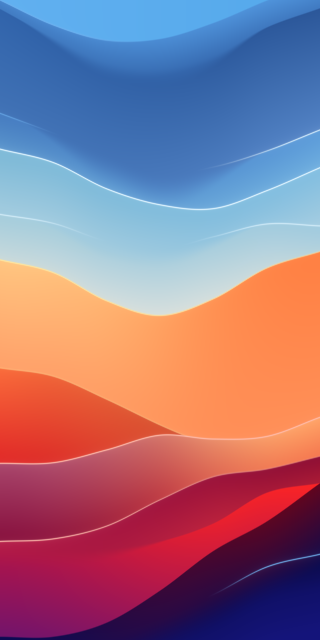
This background is drawn by a WebGL 1 fragment shader. Its source:

```glsl
precision highp float;
// Layered wavy hills: blue sky bands over orange, crimson and navy sheets.
// Each sheet hangs below a smooth spline ridge, is filled with a four-corner
// gradient, and is painted back to front with a thin glowing rim.

uniform vec2 u_resolution;

const vec3 WHITE_RIM = vec3(0.88, 0.96, 1.0);
const vec3 BLUE_RIM = vec3(0.45, 0.72, 0.96);
const vec3 GOLD_RIM = vec3(1.0, 0.90, 0.62);
const vec3 PINK_RIM = vec3(1.0, 0.74, 0.68);

// Catmull-Rom weight of a knot at signed distance s
float knot(float s) {
  s = abs(s);
  if (s < 1.0) return (1.5 * s - 2.5) * s * s + 1.0;
  if (s < 2.0) return ((2.5 - 0.5 * s) * s - 4.0) * s + 2.0;
  return 0.0;
}

// Depth of a ridge through seven evenly spaced knots, x in 0..1
float ridge(float x, vec4 a, vec3 b) {
  float t = x * 6.0;
  float depth = (2.0 * a.x - a.y) * knot(t + 1.0) + (2.0 * b.z - b.y) * knot(t - 7.0);
  depth += dot(a, vec4(knot(t), knot(t - 1.0), knot(t - 2.0), knot(t - 3.0)));
  return depth + dot(b, vec3(knot(t - 4.0), knot(t - 5.0), knot(t - 6.0)));
}

// Gradient between four corners: top left, top right, bottom left, bottom right
vec3 sheet(float x, float t, vec3 tl, vec3 tr, vec3 bl, vec3 br) {
  return mix(mix(tl, tr, x), mix(bl, br, x), clamp(t, 0.0, 1.0));
}

// Lay a fill below the ridge (d > 0); feather softens its upper edge
vec3 paint(vec3 base, float d, vec3 fill, float feather) {
  float px = 1.0 / u_resolution.y;
  return mix(base, fill, smoothstep(-px, px + feather, d));
}

// Thin bright line with a faint halo along the ridge
vec3 rim(vec3 base, float d, vec3 tint, float strength) {
  float width = max(0.0013, 0.6 / u_resolution.y);
  float line = exp(-d * d / (width * width));
  float halo = 0.12 * exp(-abs(d) / 0.006);
  return mix(base, tint, clamp(strength * (line + halo), 0.0, 1.0));
}

void main() {
  vec2 uv = gl_FragCoord.xy / u_resolution;
  float x = uv.x;
  float y = 1.0 - uv.y;
  float across = smoothstep(0.0, 1.0, x);
  float middle = smoothstep(0.05, 0.35, x) * (1.0 - smoothstep(0.55, 0.85, x));
  float d;
  vec3 fill;

  // Open sky
  vec3 col = mix(vec3(0.38, 0.69, 0.94), vec3(0.33, 0.66, 0.92), x);

  // Upper blue bands
  d = y - ridge(x, vec4(0.0, 0.039, 0.063, 0.061), vec3(0.036, 0.001, -0.03));
  fill = sheet(x, d / 0.06, vec3(0.27, 0.51, 0.79), vec3(0.32, 0.59, 0.87),
               vec3(0.20, 0.39, 0.66), vec3(0.22, 0.43, 0.71));
  col = rim(paint(col, d, fill, 0.0), d, BLUE_RIM, 0.6 * (1.0 - smoothstep(0.2, 0.5, x)));

  d = y - ridge(x, vec4(0.014, 0.059, 0.097, 0.107), vec3(0.087, 0.043, 0.013));
  fill = sheet(x, d / 0.2, vec3(0.19, 0.39, 0.67), vec3(0.17, 0.34, 0.60),
               vec3(0.27, 0.46, 0.72), vec3(0.33, 0.52, 0.78));
  col = paint(col, d, fill, 0.03 * middle);

  d = y - ridge(x, vec4(0.177, 0.208, 0.241, 0.272), vec3(0.261, 0.236, 0.203));
  fill = sheet(x, d / 0.08, vec3(0.27, 0.48, 0.75), vec3(0.35, 0.60, 0.85),
               vec3(0.38, 0.62, 0.82), vec3(0.46, 0.71, 0.88));
  col = paint(col, d, fill, 0.05 * middle);
  col = rim(col, d, BLUE_RIM, 0.5 * (1.0 - smoothstep(0.0, 0.2, x)));
  col = rim(col, d, WHITE_RIM, 0.7 * smoothstep(0.6, 0.95, x));

  // Pale blue bands
  d = y - ridge(x, vec4(0.233, 0.254, 0.295, 0.320), vec3(0.326, 0.298, 0.262));
  fill = sheet(x, d / 0.09, vec3(0.48, 0.72, 0.84), vec3(0.50, 0.74, 0.88),
               vec3(0.62, 0.79, 0.87), vec3(0.64, 0.80, 0.88));
  col = rim(paint(col, d, fill, 0.0), d, WHITE_RIM, 0.8);

  d = y - ridge(x, vec4(0.335, 0.349, 0.377, 0.389), vec3(0.370, 0.350, 0.353));
  fill = sheet(x, d / 0.11, vec3(0.64, 0.80, 0.86), vec3(0.62, 0.79, 0.87),
               vec3(0.86, 0.88, 0.87), vec3(0.85, 0.88, 0.87));
  col = rim(paint(col, d, fill, 0.03 * middle), d, WHITE_RIM, 0.6 * (1.0 - middle));

  // Orange dune and the red slope in front of it
  d = y - ridge(x, vec4(0.406, 0.426, 0.470, 0.493), vec3(0.467, 0.419, 0.393));
  fill = sheet(across, d / 0.25, vec3(1.0, 0.77, 0.50), vec3(1.0, 0.50, 0.26),
               vec3(1.0, 0.56, 0.37), vec3(1.0, 0.56, 0.34));
  col = rim(paint(col, d, fill, 0.0), d, GOLD_RIM, 0.8 - 0.4 * x);

  d = y - ridge(x, vec4(0.575, 0.588, 0.624, 0.664), vec3(0.70, 0.74, 0.78));
  fill = sheet(x, d / 0.15, vec3(0.98, 0.42, 0.23), vec3(0.72, 0.22, 0.15),
               vec3(0.88, 0.15, 0.15), vec3(0.75, 0.20, 0.15));
  col = rim(paint(col, d, fill, 0.0), d, GOLD_RIM, 0.3);

  // Plum to orange fold, then crimson folds
  d = y - ridge(x, vec4(0.724, 0.723, 0.703, 0.680), vec3(0.686, 0.682, 0.652));
  fill = sheet(across, d / 0.12, vec3(0.66, 0.27, 0.42), vec3(1.0, 0.64, 0.40),
               vec3(0.53, 0.06, 0.24), vec3(0.92, 0.30, 0.22));
  col = rim(paint(col, d, fill, 0.0), d, PINK_RIM, 0.75);

  d = y - ridge(x, vec4(0.846, 0.842, 0.822, 0.781), vec3(0.745, 0.733, 0.713));
  fill = sheet(x, d / 0.08, vec3(0.70, 0.10, 0.28), vec3(0.55, 0.05, 0.20),
               vec3(0.66, 0.09, 0.28), vec3(0.78, 0.16, 0.22));
  col = rim(paint(col, d, fill, 0.0), d, PINK_RIM, 0.75 - 0.5 * across);

  d = y - ridge(x, vec4(0.855, 0.858, 0.857, 0.846), vec3(0.818, 0.770, 0.755));
  fill = sheet(across, d / 0.14, vec3(0.70, 0.08, 0.28), vec3(0.98, 0.14, 0.15),
               vec3(0.45, 0.08, 0.42), vec3(0.70, 0.08, 0.30));
  col = paint(col, d, fill, 0.03 * (1.0 - smoothstep(0.2, 0.55, x)));

  // Navy foreground with a fine arc
  d = y - ridge(x, vec4(0.995, 0.995, 0.973, 0.923), vec3(0.861, 0.815, 0.755));
  fill = sheet(across, d / 0.13, vec3(0.05, 0.04, 0.32), vec3(0.38, 0.02, 0.12),
               vec3(0.06, 0.06, 0.42), vec3(0.05, 0.04, 0.30));
  col = paint(col, d, fill, 0.0);

  float arc = y - ridge(x, vec4(1.05, 1.03, 1.0, 0.965), vec3(0.929, 0.886, 0.866));
  fill = mix(vec3(0.05, 0.05, 0.35), vec3(0.08, 0.08, 0.48), clamp(arc / 0.12, 0.0, 1.0));
  col = mix(col, paint(col, arc, fill, 0.06), step(0.0, d));
  col = rim(col, arc, BLUE_RIM, 0.7 * smoothstep(0.64, 0.85, x));

  gl_FragColor = vec4(col, 1.0);
}
```
